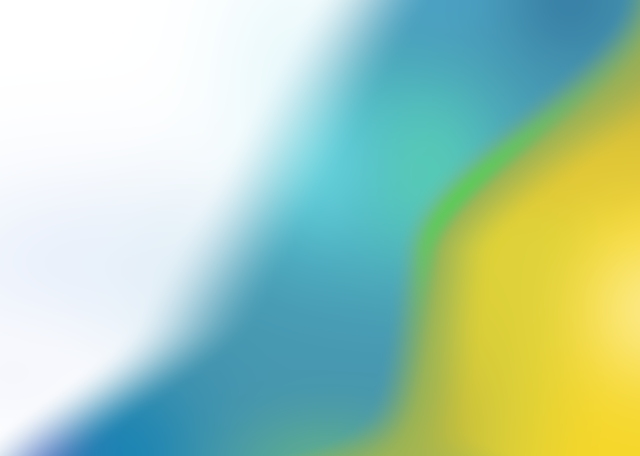
Write a WebGL 1 fragment shader that draws this background.

```glsl
precision highp float;
uniform vec2 u_resolution;

// Horizontal position of the white to blue boundary at height y
float mistEdge(float y) {
  return 0.19 + 0.39 * y - 0.15 * (1.0 - smoothstep(-0.05, 0.3, y));
}

// Horizontal position of the teal to gold boundary at height y
float goldEdge(float y) {
  return 0.625 + 0.09 * y + 0.3 * smoothstep(0.44, 1.0, y) - 0.08 * exp(-20.0 * y);
}

// Soft elliptical weight, 1 at the center
float glow(vec2 p, vec2 center, vec2 radius) {
  vec2 q = (p - center) / radius;
  return exp(-dot(q, q));
}

vec3 mistColor(vec2 p) {
  vec3 c = mix(vec3(1.0), vec3(0.92, 0.945, 0.985), glow(p, vec2(0.12, 0.42), vec2(0.26, 0.22)));
  c = mix(c, vec3(0.87, 0.93, 0.96), 0.8 * glow(p, vec2(0.3, 0.36), vec2(0.12, 0.22)));
  c = mix(c, vec3(0.90, 0.97, 0.985), 0.8 * glow(p, vec2(0.46, 0.82), vec2(0.13, 0.3)));
  return mix(c, vec3(0.965, 0.97, 0.99), glow(p, vec2(0.02, 0.18), vec2(0.12)));
}

vec3 seaColor(vec2 p) {
  vec3 c = vec3(0.275, 0.585, 0.685);
  c = mix(c, vec3(0.31, 0.72, 0.79), glow(p, vec2(0.56, 0.63), vec2(0.24, 0.27)));
  c = mix(c, vec3(0.34, 0.79, 0.71), 0.95 * glow(p, vec2(0.67, 0.62), vec2(0.11, 0.2)));
  c = mix(c, vec3(0.40, 0.82, 0.86), 0.9 * glow(p, vec2(0.49, 0.65), vec2(0.09, 0.16)));
  c = mix(c, vec3(0.30, 0.64, 0.78), 0.8 * glow(p, vec2(0.7, 1.02), vec2(0.15, 0.14)));
  c = mix(c, vec3(0.22, 0.50, 0.65), 0.9 * glow(p, vec2(0.89, 1.0), vec2(0.1, 0.14)));
  c = mix(c, vec3(0.11, 0.52, 0.70), glow(p, vec2(0.19, 0.0), vec2(0.13, 0.17)));
  c = mix(c, vec3(0.22, 0.40, 0.72), glow(p, vec2(0.05, 0.0), vec2(0.08, 0.12)));
  return mix(c, vec3(0.38, 0.69, 0.54), 0.85 * glow(p, vec2(0.51, -0.02), vec2(0.14, 0.11)));
}

vec3 goldColor(vec2 p) {
  vec3 c = mix(vec3(0.87, 0.82, 0.22), vec3(0.96, 0.84, 0.16), smoothstep(0.75, 0.95, p.x - 0.15 * p.y));
  c = mix(c, vec3(0.88, 0.78, 0.21), smoothstep(0.45, 0.65, p.y));
  c = mix(c, vec3(0.68, 0.65, 0.28), smoothstep(0.62, 0.95, p.y));
  c = mix(c, vec3(0.74, 0.72, 0.24), 0.8 * glow(p, vec2(0.67, 0.06), vec2(0.1, 0.2)));
  return mix(c, vec3(0.985, 0.91, 0.50), glow(p, vec2(1.02, 0.32), vec2(0.11, 0.17)));
}

void main() {
  vec2 p = gl_FragCoord.xy / u_resolution;
  float aspect = u_resolution.x / u_resolution.y;

  // Distance to the gold boundary, corrected for its slope
  float slope = aspect * (goldEdge(p.y + 0.01) - goldEdge(p.y - 0.01)) / 0.02;
  float d = (p.x - goldEdge(p.y)) / sqrt(1.0 + slope * slope);

  // White mist fading into the blue band
  float m = p.x - mistEdge(p.y);
  vec3 color = mix(mistColor(p), seaColor(p), smoothstep(-0.1, 0.1, m));

  // Gold side with an olive rim
  vec3 warm = mix(vec3(0.56, 0.69, 0.36), goldColor(p), smoothstep(-0.01, 0.11, d));
  color = mix(color, warm, smoothstep(-0.05, 0.03, d));

  // Bright green ridge, strongest along the bend
  float ridge = exp(-pow(abs(d) / 0.016, 2.0)) * exp(-pow(abs(p.y - 0.57) / 0.18, 2.0));
  color = mix(color, vec3(0.36, 0.80, 0.34), 0.85 * ridge);

  gl_FragColor = vec4(color, 1.0);
}
```
